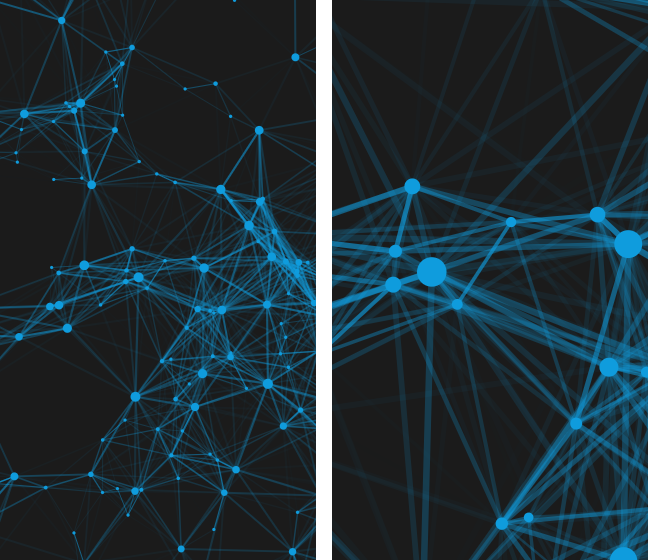
Left: the whole. Right: its middle third, enlarged.
Write a Shadertoy shader that draws this background.

```glsl
// A plexus: glowing blue nodes scattered unevenly on charcoal and joined by translucent links.
// Each pixel gathers the nodes that could reach it, then blends every link of theirs
// that passes by; larger nodes reach farther and carry thicker links.

#define CANDIDATES 410
#define MAX_NEAR 100
#define REACH 0.48
#define MARGIN 0.25
#define LINK_ALPHA 0.75
#define LINK_WIDTH vec2(0.0020, 0.0070)
#define NODE_RADIUS vec2(0.0050, 0.0160)
#define BACKGROUND vec3(0.104, 0.105, 0.106)
#define BLUE vec3(0.060, 0.610, 0.865)

// Integer hash giving three values in 0..1
vec3 hash3(int index) {
    uvec3 v = uvec3(uint(index), uint(index) + 17u, 71u) * 1664525u + 1013904223u;
    v.x += v.y * v.z;  v.y += v.z * v.x;  v.z += v.x * v.y;
    v ^= v >> 16u;
    v.x += v.y * v.z;  v.y += v.z * v.x;  v.z += v.x * v.y;
    return vec3(v >> 8u) / 16777216.0;
}

float blob(vec2 p, vec2 center, float falloff) {
    vec2 d = p - center;
    return exp(-falloff * dot(d, d));
}

// Chance that a node exists: crowded at lower right, two sparse clearings
float density(vec2 p) {
    return 0.48 + 0.52 * blob(p, vec2(0.92, 0.42), 3.0)
                - 0.50 * blob(p, vec2(0.34, 0.62), 22.0)
                - 0.42 * blob(p, vec2(0.62, 1.42), 22.0);
}

// Share of a pixel-wide box inside a band of the given half width
float bandCoverage(float dist, float halfWidth, float pixel) {
    float d = dist / pixel, w = halfWidth / pixel;
    return clamp(min(d + 0.5, w) - max(d - 0.5, -w), 0.0, 1.0);
}

float reachOf(float size) {
    return REACH * (0.3 + 0.7 * size);
}

void mainImage(out vec4 fragColor, in vec2 fragCoord) {
    float pixel = 1.0 / iResolution.x;
    vec2 p = fragCoord * pixel;
    vec2 extent = vec2(1.0, iResolution.y * pixel) + 2.0 * MARGIN;

    // Gather nearby nodes as offset and size, drawing their discs
    vec3 near[MAX_NEAR];
    int count = 0;
    float discs = 0.0;
    for (int i = 0; i < CANDIDATES; i++) {
        vec3 h = hash3(i);
        vec2 node = h.xy * extent - MARGIN;
        vec2 offset = node - p;
        float dist = length(offset);
        if (dist > reachOf(sqrt(h.z))) continue;
        if (hash3(i + 5000).x > density(node)) continue;
        float radius = mix(NODE_RADIUS.x, NODE_RADIUS.y, h.z * h.z * h.z);
        discs = max(discs, bandCoverage(dist, radius, pixel));
        if (count < MAX_NEAR) {
            near[count] = vec3(offset, h.z);
            count++;
        }
    }

    // Blend the links whose two ends lie on opposite sides of this pixel
    float clear = 1.0;
    for (int i = 1; i < count; i++) {
        vec3 a = near[i];
        for (int j = 0; j < i; j++) {
            vec3 b = near[j];
            if (dot(a.xy, b.xy) > 0.0) continue;
            float span = max(distance(a.xy, b.xy), 1e-4);
            float dist = abs(a.x * b.y - a.y * b.x) / span;
            if (dist > LINK_WIDTH.y + pixel) continue;

            float size = sqrt(a.z * b.z);
            float stretch = span / reachOf(size);
            if (stretch > 1.0) continue;
            float width = mix(LINK_WIDTH.x, LINK_WIDTH.y, size);
            float variety = mix(0.1, 1.0, pow(fract((a.z + b.z) * 97.31), 1.5));
            float alpha = LINK_ALPHA * variety * (1.0 - stretch * stretch);
            clear *= 1.0 - alpha * bandCoverage(dist, 0.5 * width, pixel);
        }
    }

    float cover = 1.0 - clear * (1.0 - discs);
    fragColor = vec4(mix(BACKGROUND, BLUE, cover), 1.0);
}
```
